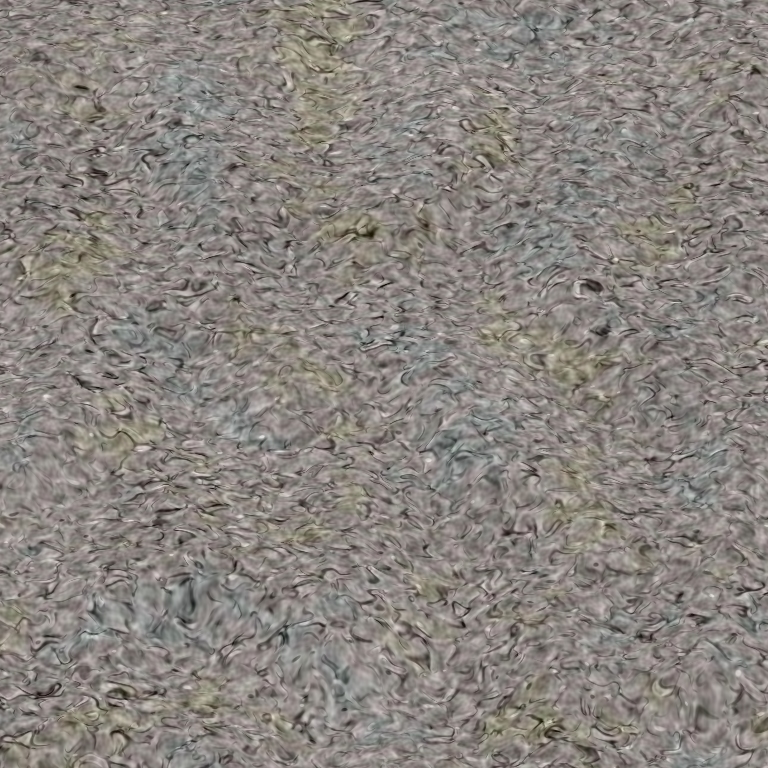
Give the GLSL for this texture, as a WebGL 1 fragment shader.

```glsl
precision highp float;
uniform vec2 u_resolution;

float hash(vec2 p) {
  vec3 q = fract(vec3(p.xyx) * 0.1031);
  q += dot(q, q.yzx + 33.33);
  return fract((q.x + q.y) * q.z);
}

float slope(vec2 cell, vec2 offset) {
  float angle = 6.2832 * hash(cell);
  return dot(vec2(cos(angle), sin(angle)), offset);
}

// Gradient noise, roughly -0.7 to 0.7
float noise(vec2 p) {
  vec2 i = floor(p), f = fract(p);
  vec2 u = f * f * f * (f * (f * 6.0 - 15.0) + 10.0);
  vec2 e = vec2(1.0, 0.0);
  return mix(mix(slope(i, f), slope(i + e.xy, f - e.xy), u.x),
             mix(slope(i + e.yx, f - e.yx), slope(i + e.xx, f - e.xx), u.x), u.y);
}

// Broken dark crevices, each with a pale lip along one side
float crevices(vec2 p, float seed) {
  float n = noise(p + seed);
  float broken = smoothstep(0.02, 0.28, noise(p * vec2(0.8, 0.65) + seed + 41.3));
  float shadow = 1.0 - smoothstep(0.03, 0.17, abs(n));
  float lip = 1.0 - smoothstep(0.04, 0.16, abs(n - 0.26));
  return broken * (0.4 * lip - shadow);
}

// Sparse rounded chips: pale stones positive, deep pits negative
float chips(vec2 p) {
  vec2 cell = floor(p);
  float sum = 0.0;
  for (int y = -1; y <= 1; y++) {
    for (int x = -1; x <= 1; x++) {
      vec2 c = cell + vec2(float(x), float(y));
      vec2 d = p - c - vec2(hash(c + 7.1), hash(c + 19.7));
      d.y = 1.6 * d.y + 0.6 * d.x * (hash(c + 3.3) - 0.5);
      float radius = mix(0.08, 0.24, hash(c + 53.9));
      float kind = hash(c + 71.5);
      float strength = step(0.72, kind) - step(kind, 0.14);
      sum += strength * (1.0 - smoothstep(radius * 0.4, radius, length(d)));
    }
  }
  return sum;
}

void main() {
  vec2 uv = gl_FragCoord.xy / u_resolution.y;

  // Grain flattens toward the far edge at the top
  vec2 ground = vec2(uv.x * 52.0, uv.y * 68.0 + uv.y * uv.y * 18.0);
  ground.y += 0.9 * noise(uv * 6.0 + 11.0) * 4.0;
  vec2 warp = vec2(noise(ground * 0.6 + 5.2), noise(ground * 0.6 + 27.8));
  vec2 p = ground + 0.9 * warp;

  // Aggregate in three sizes
  float tone = 0.567;
  tone += 0.20 * noise(p);
  tone += 0.20 * noise(p * vec2(1.7, 1.6) + 63.0);
  tone += 0.12 * noise(ground * vec2(3.1, 2.5) + 95.0);
  tone += 0.05 * noise(uv * 5.0 + 31.0);

  float roughness = 0.9 + 0.7 * noise(uv * 7.0 + 17.0);
  tone += 0.23 * roughness * crevices(p * vec2(0.8, 0.95), 13.0);
  tone += 0.15 * roughness * crevices(p * vec2(1.4, 1.3), 87.0);

  float chip = chips(ground * vec2(0.5, 0.45) + 0.3 * warp);
  tone += 0.17 * max(chip, 0.0) + 0.24 * min(chip, 0.0);
  tone = clamp(tone, 0.1, 0.9);

  // Warm grey with faint olive and blue-grey patches
  vec3 color = tone + vec3(0.0, -0.028, -0.041);
  float patches = noise(uv * vec2(6.0, 8.0) + 71.0) + 0.6 * noise(ground * 0.4 + 9.0);
  color += vec3(0.005, 0.012, -0.045) * smoothstep(0.08, 0.6, patches);
  color += vec3(-0.035, 0.006, 0.014) * smoothstep(0.08, 0.6, -patches);
  color += vec3(0.03, -0.01, 0.015) * noise(ground * 0.8 + 39.0);

  gl_FragColor = vec4(color, 1.0);
}
```
